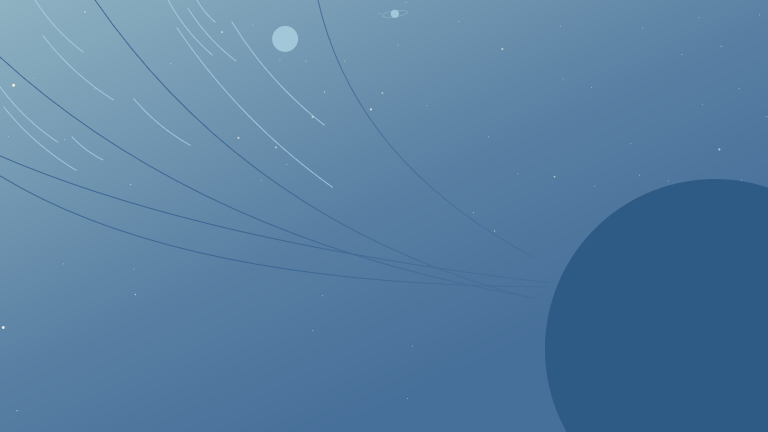
A WebGL 2 fragment shader for this background:

```glsl
#version 300 es
precision highp float;

uniform vec2 u_resolution;
out vec4 fragColor;

const vec3 SKY_LIGHT = vec3(0.56, 0.70, 0.76);
const vec3 SKY_MID = vec3(0.35, 0.50, 0.64);
const vec3 SKY_DEEP = vec3(0.275, 0.435, 0.60);
const vec3 PLANET_COLOR = vec3(0.18, 0.355, 0.52);
const vec3 MOON_COLOR = vec3(0.63, 0.78, 0.85);
const vec3 ORBIT_COLOR = vec3(0.22, 0.39, 0.57);
const vec3 STREAK_COLOR = vec3(0.66, 0.82, 0.90);
const vec3 STAR_COLOR = vec3(1.0, 0.98, 0.93);

const vec2 SKY_AXIS = vec2(0.45, 0.55);
const float SKY_MID_STOP = 0.475;
const float SKY_DEEP_STOP = 0.75;

const vec2 PLANET_POS = vec2(1.655, 0.192);
const float PLANET_RADIUS = 0.3935;
const vec2 MOON_POS = vec2(0.660, 0.910);
const float MOON_RADIUS = 0.030;
const vec2 RINGED_POS = vec2(0.914, 0.968);
const float RINGED_RADIUS = 0.0095;
const vec2 RING_RADII = vec2(0.029, 0.007);
const float RING_TILT = 0.14;

const float LINE_HALF_WIDTH = 0.0012;
const float STREAK_SAG = 0.09;
const float STAR_CELL = 0.07;
const int CURVE_STEPS = 18;

// Start, control and end of each long orbit
const int ORBITS = 5;
const vec2 ORBIT[ORBITS * 3] = vec2[](
    vec2(0.0, 0.868), vec2(0.463, 0.444), vec2(1.238, 0.310),
    vec2(0.220, 1.0), vec2(0.579, 0.481), vec2(1.227, 0.310),
    vec2(0.0, 0.639), vec2(0.463, 0.440), vec2(1.273, 0.345),
    vec2(0.0, 0.593), vec2(0.417, 0.338), vec2(1.269, 0.336),
    vec2(0.736, 1.0), vec2(0.822, 0.623), vec2(1.238, 0.403));

// Start and end of each falling streak
const int STREAKS = 11;
const vec4 STREAK[STREAKS] = vec4[](
    vec4(0.081, 1.0, 0.192, 0.880), vec4(0.100, 0.917, 0.262, 0.769),
    vec4(0.0, 0.799, 0.134, 0.671), vec4(0.009, 0.752, 0.176, 0.606),
    vec4(0.167, 0.683, 0.238, 0.630), vec4(0.310, 0.771, 0.440, 0.664),
    vec4(0.389, 1.0, 0.491, 0.873), vec4(0.435, 0.981, 0.546, 0.859),
    vec4(0.456, 1.0, 0.498, 0.949), vec4(0.410, 0.935, 0.769, 0.567),
    vec4(0.537, 0.949, 0.750, 0.711));

float hash(vec2 p) {
    return fract(sin(dot(p, vec2(127.1, 311.7))) * 43758.5453);
}

float coverage(float dist) {
    return clamp(0.5 - dist * u_resolution.y, 0.0, 1.0);
}

float segmentDistance(vec2 p, vec2 a, vec2 b) {
    vec2 ab = b - a;
    return length(p - a - ab * clamp(dot(p - a, ab) / dot(ab, ab), 0.0, 1.0));
}

float curveDistance(vec2 p, vec2 a, vec2 control, vec2 b) {
    float nearest = 1e3;
    vec2 last = a;
    for (int i = 1; i <= CURVE_STEPS; i++) {
        float t = float(i) / float(CURVE_STEPS);
        vec2 next = mix(mix(a, control, t), mix(control, b, t), t);
        nearest = min(nearest, segmentDistance(p, last, next));
        last = next;
    }
    return nearest;
}

float ellipseDistance(vec2 p, vec2 radii) {
    float k = length(p / radii);
    return abs(k - 1.0) * k / max(length(p / (radii * radii)), 1e-4);
}

vec3 skyColor(vec2 uv) {
    float t = dot(vec2(uv.x, 1.0 - uv.y), SKY_AXIS);
    vec3 color = mix(SKY_LIGHT, SKY_MID, clamp(t / SKY_MID_STOP, 0.0, 1.0));
    float deep = (t - SKY_MID_STOP) / (SKY_DEEP_STOP - SKY_MID_STOP);
    return mix(color, SKY_DEEP, clamp(deep, 0.0, 1.0));
}

// One jittered star per cell, denser at the top and brighter at the left
float stars(vec2 p) {
    vec2 cell = floor(p / STAR_CELL);
    vec2 jitter = vec2(hash(cell + 3.7), hash(cell + 9.2));
    vec2 pos = (cell + 0.1 + 0.8 * jitter) * STAR_CELL;
    float density = mix(0.07, 0.38, smoothstep(0.5, 0.8, pos.y));
    float bright = pow(hash(cell + 17.3), 5.0) * (1.0 - 0.6 * smoothstep(0.4, 1.1, pos.x));
    float radius = mix(0.0011, 0.0042, bright);
    return step(hash(cell), density) * mix(0.4, 1.0, bright) * coverage(length(p - pos) - radius);
}

void main() {
    vec2 p = gl_FragCoord.xy / u_resolution.y;
    vec3 color = skyColor(gl_FragCoord.xy / u_resolution);
    color = mix(color, STAR_COLOR, stars(p));

    // Orbits fade toward the planet
    float orbit = 1e3;
    for (int i = 0; i < ORBITS; i++)
        orbit = min(orbit, curveDistance(p, ORBIT[i * 3], ORBIT[i * 3 + 1], ORBIT[i * 3 + 2]));
    float fade = mix(0.9, 0.4, smoothstep(0.5, 1.25, p.x));
    color = mix(color, ORBIT_COLOR, fade * coverage(orbit - LINE_HALF_WIDTH));

    float streak = 1e3;
    for (int i = 0; i < STREAKS; i++) {
        vec2 a = STREAK[i].xy, b = STREAK[i].zw, d = b - a;
        vec2 control = 0.5 * (a + b) + STREAK_SAG * vec2(d.y, -d.x);
        streak = min(streak, curveDistance(p, a, control, b));
    }
    color = mix(color, STREAK_COLOR, 0.8 * coverage(streak - LINE_HALF_WIDTH));

    // Moon, ringed world and large planet
    vec2 q = p - RINGED_POS;
    float c = cos(RING_TILT), s = sin(RING_TILT);
    float ring = ellipseDistance(vec2(c * q.x + s * q.y, c * q.y - s * q.x), RING_RADII);
    color = mix(color, MOON_COLOR, 0.6 * coverage(ring - 0.5 * LINE_HALF_WIDTH));
    float moons = min(length(q) - RINGED_RADIUS, length(p - MOON_POS) - MOON_RADIUS);
    color = mix(color, MOON_COLOR, coverage(moons));
    color = mix(color, PLANET_COLOR, coverage(length(p - PLANET_POS) - PLANET_RADIUS));

    fragColor = vec4(color, 1.0);
}
```
